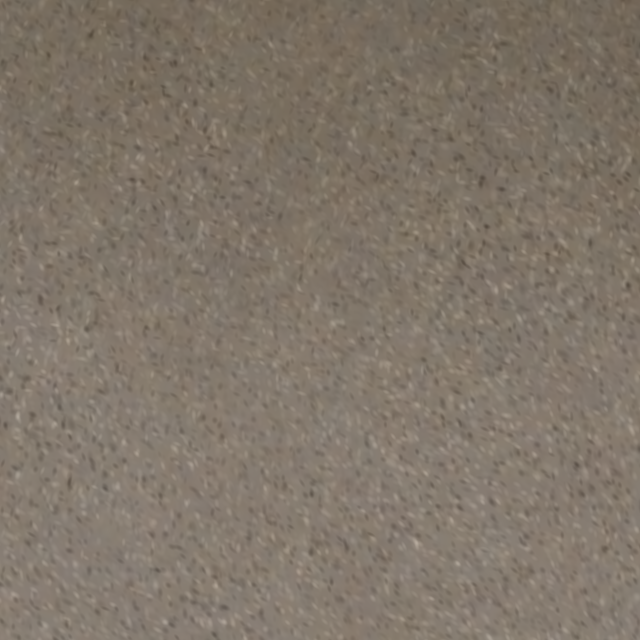
A WebGL 2 fragment shader for this texture:

```glsl
#version 300 es
precision highp float;

uniform vec2 u_resolution;
out vec4 fragColor;

// Integer hash: three random values in 0..1 per cell and seed
vec3 hash3(ivec2 cell, int seed) {
  uvec3 v = uvec3(ivec3(cell, seed) + 4096);
  v = v * 1664525u + 1013904223u;
  v += v.yzx * v.zxy;
  v ^= v >> 16u;
  v += v.yzx * v.zxy;
  return vec3(v >> 8u) / 16777216.0;
}

// Smooth value noise, -1..1
float valueNoise(vec2 p, int seed) {
  ivec2 i = ivec2(floor(p));
  vec2 f = fract(p);
  f = f * f * (3.0 - 2.0 * f);
  float low = mix(hash3(i, seed).x, hash3(i + ivec2(1, 0), seed).x, f.x);
  float high = mix(hash3(i + ivec2(0, 1), seed).x, hash3(i + ivec2(1, 1), seed).x, f.x);
  return 2.0 * mix(low, high, f.y) - 1.0;
}

float fractalNoise(vec2 p, int seed) {
  float sum = 0.0;
  float weight = 0.55;
  for (int octave = 0; octave < 3; octave++) {
    sum += weight * valueNoise(p, seed + octave);
    p = mat2(0.8, 0.6, -0.6, 0.8) * p * 2.03;
    weight *= 0.55;
  }
  return sum;
}

// Soft light and dark elongated flecks, one per cell
float flecks(vec2 p, float angle, float spread, float width, int seed) {
  ivec2 cell = ivec2(floor(p));
  float sum = 0.0;
  for (int y = -1; y <= 1; y++) {
    for (int x = -1; x <= 1; x++) {
      ivec2 id = cell + ivec2(x, y);
      vec3 place = hash3(id, seed);
      vec3 shape = hash3(id, seed + 50);
      vec2 d = p - vec2(id) - place.xy;
      float turn = angle + spread * (shape.x - 0.5);
      vec2 along = vec2(cos(turn), sin(turn));
      vec2 size = vec2(mix(0.65, 1.0, shape.y), width * mix(0.75, 1.25, shape.z));
      vec2 q = vec2(dot(d, along), dot(d, vec2(-along.y, along.x))) / size;
      float falloff = max(0.0, 1.0 - dot(q, q));
      float tone = 2.0 * place.z - 1.0;
      sum += tone * sqrt(abs(tone)) * falloff * falloff;
    }
  }
  return sum;
}

// Broad light falling off towards the top and the right
vec3 baseColour(vec2 p) {
  vec3 lower = vec3(0.532, 0.490, 0.446);
  vec3 upper = vec3(0.468, 0.427, 0.372);
  vec3 colour = mix(lower, upper, smoothstep(0.25, 1.05, p.y));
  return colour - 0.022 * p.x * p.y;
}

void main() {
  vec2 p = gl_FragCoord.xy / u_resolution.y;

  // Grain direction wanders most towards the upper left
  float upperLeft = smoothstep(0.2, 1.3, p.y + 0.6 * (1.0 - p.x));
  float angle = -1.0 + 0.25 * valueNoise(p * 4.0, 1) - 0.2 * upperLeft;
  float spread = mix(0.9, 2.2, upperLeft);

  // Grain in two sizes, with patches of stronger relief
  float fine = flecks(p * 92.0, angle, spread, 0.46, 10);
  float coarse = flecks(p * 62.0 + 7.3, angle, spread, 0.42, 20);
  float relief = 1.0 + 0.35 * fractalNoise(p * 7.0, 30);
  relief *= 1.0 - 0.35 * smoothstep(0.85, 1.0, p.y);
  float grain = relief * (0.085 * fine + 0.062 * coarse);

  // Faint mottling in tone and hue
  float mottle = 0.014 * fractalNoise(p * 9.0, 35) + 0.012 * fractalNoise(p * 45.0, 40);
  float warmth = 0.008 * fractalNoise(p * 6.0, 60) + 0.010 * valueNoise(p * 38.0, 65);
  float tint = 0.006 * valueNoise(p * 30.0, 70);

  vec3 colour = baseColour(p) + (grain + mottle) * vec3(1.0, 0.99, 0.95);
  colour += warmth * vec3(0.7, 0.0, -1.0) + tint * vec3(-0.5, 0.6, -0.3);
  fragColor = vec4(clamp(colour, 0.0, 1.0), 1.0);
}
```
